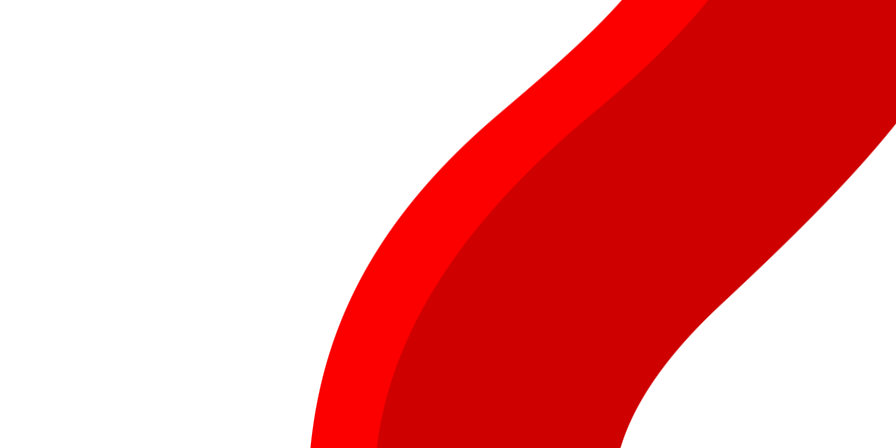
This background is drawn by a WebGL 2 fragment shader. Its source:

```glsl
#version 300 es
precision highp float;

uniform vec2 u_resolution;
out vec4 fragColor;

const vec3 WHITE = vec3(1.0);
const vec3 BRIGHT_RED = vec3(0.99, 0.0, 0.0);
const vec3 DEEP_RED = vec3(0.81, 0.0, 0.0);

// Cubic through two knots; each knot is (height, position, slope)
float hermite(float y, vec3 a, vec3 b) {
    float span = b.x - a.x;
    float t = (y - a.x) / span;
    float s = t * t * (3.0 - 2.0 * t);
    float startTangent = t * (1.0 - t) * (1.0 - t) * a.z;
    float endTangent = t * t * (t - 1.0) * b.z;
    return mix(a.y, b.y, s) + span * (startTangent + endTangent);
}

// S-shaped edge made of two cubics sharing the middle knot
float curveX(float y, vec3 low, vec3 middle, vec3 high) {
    return y < middle.x ? hermite(y, low, middle) : hermite(y, middle, high);
}

// Smooth coverage of the area to the right of an edge
float rightOf(vec2 p, float edgeX) {
    float d = p.x - edgeX;
    return clamp(d / fwidth(d) + 0.5, 0.0, 1.0);
}

void main() {
    // Canvas height is one unit
    vec2 p = gl_FragCoord.xy / u_resolution.y;

    // Ribbon edges, from left to right
    float outerX = curveX(p.y, vec3(0.0, 0.693, 0.10),
                          vec3(0.74, 1.107, 1.17), vec3(1.0, 1.388, 0.88));
    float innerX = curveX(p.y, vec3(0.0, 0.841, 0.12),
                          vec3(0.74, 1.315, 1.20), vec3(1.0, 1.581, 0.80));
    float lowerX = curveX(p.y, vec3(0.0, 1.385, 0.30),
                          vec3(0.318, 1.607, 1.07), vec3(0.724, 2.0, 0.80));

    // Layer the bands over the white ground
    vec3 color = mix(WHITE, BRIGHT_RED, rightOf(p, outerX));
    color = mix(color, DEEP_RED, rightOf(p, innerX));
    color = mix(color, WHITE, rightOf(p, lowerX));

    fragColor = vec4(color, 1.0);
}
```
